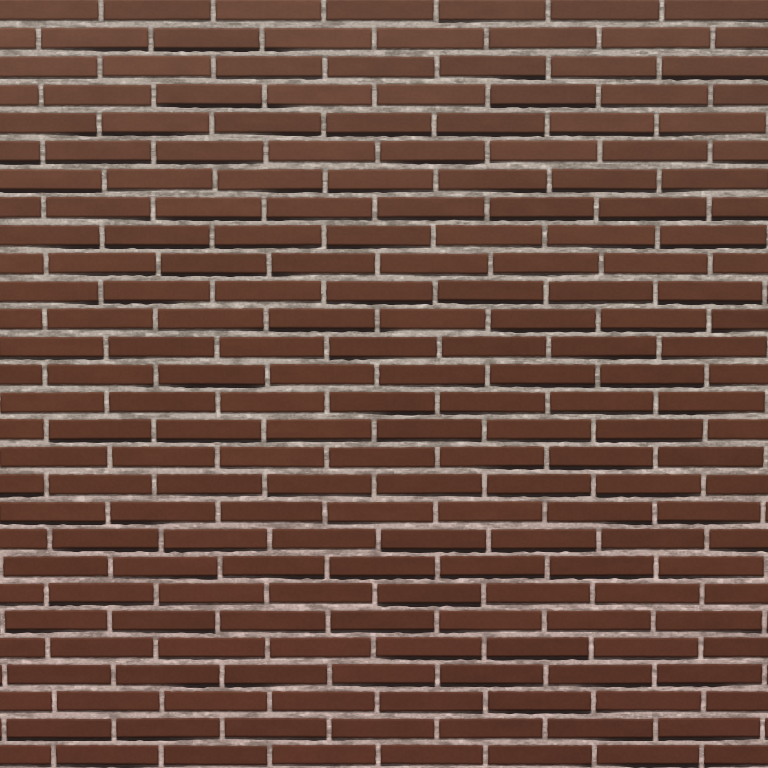
This texture is drawn by a three.js fragment shader. Its source:

```glsl
// Running-bond wall of thin brown bricks with pale, grainy mortar.
// Courses tighten slightly toward the bottom; each brick is a rounded box
// with jittered edges, a lit upper rim and a ragged shadow underneath.
varying vec2 vUv;

float hash(vec2 p) {
  return fract(sin(dot(p, vec2(127.1, 311.7))) * 43758.5453);
}

float noise(vec2 p) {
  vec2 i = floor(p), f = fract(p);
  f = f * f * (3.0 - 2.0 * f);
  return mix(mix(hash(i), hash(i + vec2(1.0, 0.0)), f.x),
             mix(hash(i + vec2(0.0, 1.0)), hash(i + vec2(1.0, 1.0)), f.x), f.y);
}

float fbm(vec2 p) {
  float sum = 0.0, amp = 0.5;
  for (int i = 0; i < 4; i++) {
    sum += amp * noise(p);
    p = p * 2.03 + 17.3;
    amp *= 0.5;
  }
  return sum / 0.9375;
}

float roundedBox(vec2 p, vec2 halfSize, float radius) {
  vec2 q = abs(p) - halfSize + radius;
  return length(max(q, 0.0)) + min(max(q.x, q.y), 0.0) - radius;
}

// Sideways shift of one vertical joint
float jointShift(float joint, float row) {
  return (hash(vec2(joint + 31.0, row * 1.7)) - 0.5) * 0.004;
}

void main() {
  float x = vUv.x;
  float down = 1.0 - vUv.y;

  // Courses: 28 rows, slightly taller at the top
  float course = 0.166 + 26.9 * down + 0.925 * down * down;
  float row = floor(course);
  float rowHeight = 1.0 / (26.9 + 1.85 * down);
  float y = (fract(course) - 0.5) * rowHeight;

  // Bricks along the course, alternate rows offset by about half a brick
  float pitch = 0.1462 - 0.0055 * down;
  float odd = mod(row, 2.0);
  float start = 0.568 - 0.078 * odd + (hash(vec2(row, 5.3)) - 0.5) * 0.007;
  float along = (x - start) / pitch;
  float brick = floor(along);
  vec2 id = vec2(brick, row);
  float leftEdge = brick * pitch + jointShift(brick, row);
  float rightEdge = (brick + 1.0) * pitch + jointShift(brick + 1.0, row);

  vec2 halfSize = vec2(0.5 * (rightEdge - leftEdge) - 0.0033, 0.365 * rowHeight);
  vec2 local = vec2(x - start - 0.5 * (leftEdge + rightEdge), y);
  local.y += (hash(id + 9.1) - 0.5) * 0.0012;
  local.y += local.x * (hash(id + 4.7) - 0.5) * 0.012;
  float wobble = (noise(vec2(x * 160.0, vUv.y * 160.0)) - 0.5) * 0.0009;
  float dist = roundedBox(local, halfSize, 0.0018) + wobble;
  float brickMask = 1.0 - smoothstep(-0.0009, 0.0009, dist);

  // Mortar: horizontal streaks, fine grain and pale crumbs
  float streak = fbm(vec2(x * 55.0, vUv.y * 190.0));
  float grain = noise(vUv * 420.0);
  vec3 mortar = mix(vec3(0.56, 0.51, 0.475), vec3(0.73, 0.675, 0.64),
                    smoothstep(0.22, 0.62, streak));
  mortar += (grain - 0.5) * 0.09;
  mortar += 0.09 * smoothstep(0.66, 0.85, noise(vec2(x * 130.0, vUv.y * 260.0)));
  mortar *= mix(vec3(0.97, 0.98, 0.97), vec3(1.0, 0.955, 0.96),
                smoothstep(0.5, 0.75, down));
  mortar *= 0.86 + 0.14 * smoothstep(0.0, 0.003, dist);

  // Shadow under each brick, deep in some stretches and faint in others
  float depth = smoothstep(0.3, 0.7, noise(vec2(x * 7.0, row * 3.7))
              + 0.35 * (hash(id + 2.2) - 0.5));
  float ragged = noise(vec2(x * 110.0, row * 5.1));
  float below = local.y - halfSize.y;
  float reach = 0.0008 + 0.0022 * depth * (0.5 + ragged);
  float within = 1.0 - smoothstep(-0.002, 0.002, abs(local.x) - halfSize.x);
  float shadow = smoothstep(-0.002, -0.0002, below)
               * (1.0 - smoothstep(reach, reach + 0.0016, below)) * within;
  mortar = mix(mortar, vec3(0.14, 0.11, 0.105), shadow * (0.45 + 0.5 * depth));

  // Brick face: paler at the top of the wall, redder at the bottom
  vec3 face = mix(vec3(0.415, 0.285, 0.228), vec3(0.358, 0.218, 0.163),
                  smoothstep(0.0, 0.55, down));
  face = mix(face, vec3(0.345, 0.198, 0.155), smoothstep(0.55, 1.0, down) * 0.8);
  face *= 1.03 - 0.05 * x;
  face *= 0.96 + 0.08 * hash(id + 13.7);
  face *= 0.95 + 0.1 * fbm(vec2(x * 30.0, vUv.y * 70.0));
  face += (noise(vUv * 380.0) - 0.5) * 0.014;

  // Bevel: lit upper rim, darker lower and side rims
  float rim = smoothstep(-0.0035, -0.0008, dist);
  float upper = smoothstep(0.5, 0.9, -local.y / halfSize.y);
  float lower = smoothstep(0.7, 1.0, local.y / halfSize.y);
  face += vec3(0.065, 0.055, 0.05) * rim * upper;
  face *= 1.0 - 0.14 * rim * (1.0 - upper);
  face *= 1.0 - lower * (0.22 + 0.3 * depth);

  gl_FragColor = vec4(mix(mortar, face, brickMask), 1.0);
}
```
